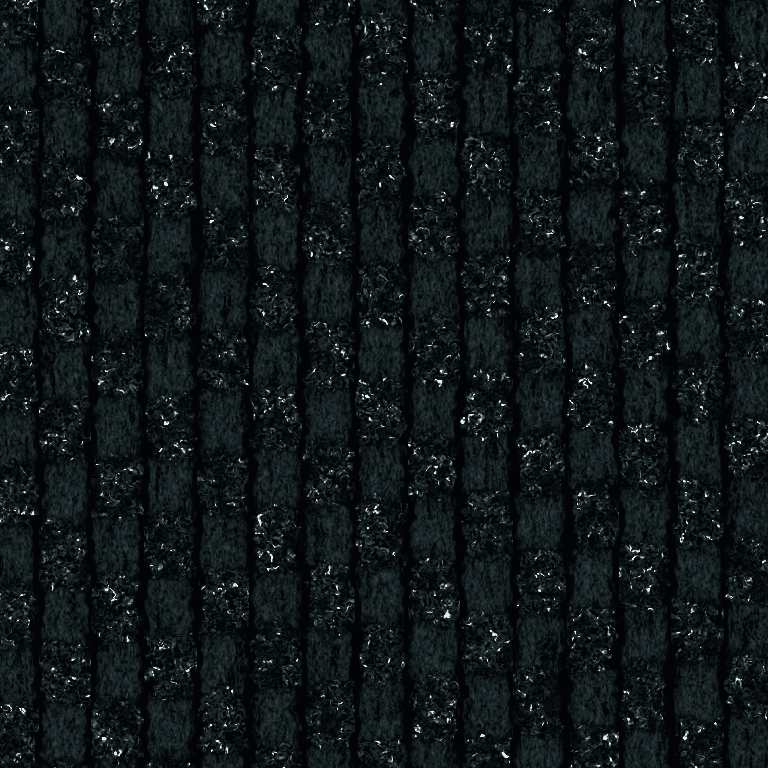
Reproduce this texture procedurally as a WebGL 2 fragment shader.

```glsl
#version 300 es
precision highp float;
// Dark woven cloth: columns of matte fibre blocks alternating with glittering looped yarn.
uniform vec2 u_resolution;
out vec4 outColor;

const float COLUMNS = 14.56;      // columns across the canvas
const float PERIOD = 2.283;       // vertical repeat, in column widths
const float DRIFT = 0.066;        // rise of the pattern per column
const vec2 MATTE_HALF = vec2(0.46, 0.70);
const vec2 GLITTER_HALF = vec2(0.44, 0.63);

const vec3 BLACK = vec3(0.004, 0.010, 0.016);
const vec3 TEAL = vec3(0.07, 0.11, 0.12);
const vec3 SLATE = vec3(0.14, 0.19, 0.20);
const vec3 GREY = vec3(0.27, 0.32, 0.34);
const vec3 SILVER = vec3(0.46, 0.50, 0.53);
const vec3 WHITE = vec3(0.88, 0.92, 0.94);

float hash(vec2 p) {
  vec3 q = fract(p.xyx * vec3(0.1031, 0.1030, 0.0973));
  q += dot(q, q.yzx + 33.33);
  return fract((q.x + q.y) * q.z);
}

float noise(vec2 p) {
  vec2 i = floor(p), f = fract(p);
  f = f * f * (3.0 - 2.0 * f);
  return mix(mix(hash(i), hash(i + vec2(1, 0)), f.x),
             mix(hash(i + vec2(0, 1)), hash(i + vec2(1, 1)), f.x), f.y);
}

vec2 wobble(vec2 p) {
  return vec2(noise(p), noise(p + 57.3)) - 0.5;
}

float roundedBox(vec2 p, vec2 halfSize, float radius) {
  vec2 d = abs(p) - halfSize + radius;
  return length(max(d, 0.0)) + min(max(d.x, d.y), 0.0) - radius;
}

float segment(vec2 p, vec2 along) {
  float t = clamp(dot(p, along) / dot(along, along), -1.0, 1.0);
  return length(p - along * t);
}

// Short strands scattered one per grid cell; most are dim, a few shine.
float strands(vec2 p, float width, float blur, float seed) {
  vec2 cell = floor(p);
  float light = 0.0;
  for (int y = -1; y <= 1; y++) {
    for (int x = -1; x <= 1; x++) {
      vec2 id = cell + vec2(x, y);
      vec2 key = id + seed;
      vec2 center = id + vec2(hash(key), hash(key + 19.7));
      float angle = 6.2832 * hash(key + 41.3);
      float reach = mix(0.1, 0.4, hash(key + 73.1));
      float d = segment(p - center, reach * vec2(cos(angle), sin(angle)));
      float chance = hash(key + 97.9);
      float shine = mix(0.28, 0.85, chance * chance) + 0.5 * smoothstep(0.85, 1.0, chance);
      light = max(light, shine * (1.0 - smoothstep(width - blur, width + blur, d)));
    }
  }
  return light;
}

// Fine vertical fibres, shaded darker toward the rim of the block.
float matteLight(vec2 p, vec2 local) {
  vec2 q = p + 0.08 * wobble(p * 5.0);
  float fibre = noise(q * vec2(19.0, 6.0)) - 0.5;
  float fuzz = noise(q * vec2(30.0, 13.0) + 31.0) - 0.5;
  float grain = noise(p * vec2(37.0, 29.0) + 7.0) - 0.5;
  float crease = smoothstep(0.65, 0.9, noise(q * vec2(8.0, 1.8) + 11.0));
  vec2 rim = abs(local) / MATTE_HALF;
  float rounding = 1.0 - 0.3 * pow(rim.y, 3.0) - 0.3 * pow(rim.x, 4.0);
  return (0.30 + 0.18 * fibre + 0.36 * fuzz + 0.34 * grain - 0.18 * crease) * rounding;
}

// Curled bright yarn, broken into specks, with dark hollows between the loops.
float glitterLight(vec2 p, float pixel) {
  vec2 q = p + 0.11 * wobble(p * 7.0) + 0.06 * wobble(p * 17.0);
  float loops = strands(q * 6.5, 0.17, 0.05 + 2.4 * pixel, 5.0);
  float threads = strands(q * 10.5, 0.21, 0.05 + 4.0 * pixel, 83.0);
  float hollow = smoothstep(0.25, 0.6, noise(p * 5.5 + 23.0));
  float speck = mix(0.15, 1.6, noise(p * 25.0)) * mix(0.75, 1.25, noise(p * 37.0));
  float dust = 0.32 * smoothstep(0.35, 0.9, noise(p * 27.0 + 61.0));
  return max(max(loops, 0.9 * threads) * speck, dust) * mix(0.4, 1.15, hollow);
}

vec3 yarnColor(float light) {
  vec3 c = mix(BLACK, TEAL, clamp(light * 4.0, 0.0, 1.0));
  c = mix(c, SLATE, clamp(light * 4.0 - 1.0, 0.0, 1.0));
  c = mix(c, GREY, clamp(light * 4.0 - 2.0, 0.0, 1.0));
  c = mix(c, SILVER, clamp(light * 4.0 - 3.0, 0.0, 1.0));
  return mix(c, WHITE, clamp(light * 4.0 - 4.0, 0.0, 1.0));
}

void main() {
  vec2 p = gl_FragCoord.xy / u_resolution * COLUMNS;
  float pixel = COLUMNS / min(u_resolution.x, u_resolution.y);

  // Find the column and the nearest glitter and matte blocks in it.
  float column = floor(p.x + 0.27);
  float x = p.x + 0.27 - column - 0.5;
  float shift = 0.5 * PERIOD * mod(column + 1.0, 2.0) - DRIFT * column + 1.43;
  float row = (COLUMNS - p.y - shift) / PERIOD;
  float id = floor(row + 0.5);
  vec2 glitter = vec2(x, (row - id) * PERIOD);
  vec2 matte = vec2(x, (fract(row) - 0.5) * PERIOD);
  glitter += 0.1 * (vec2(hash(vec2(column, id)), hash(vec2(id, column + 9.0))) - 0.5);

  // Ragged outlines, with the glitter yarn lying over the matte blocks.
  vec2 fray = 0.13 * wobble(p * 4.0) + 0.12 * wobble(p * vec2(17.0, 8.0));
  float matteEdge = roundedBox(matte + fray, MATTE_HALF, 0.25);
  float glitterEdge = roundedBox(glitter + 1.5 * fray, GLITTER_HALF, 0.25);
  float light = matteLight(p, matte) * (1.0 - smoothstep(-0.10, 0.0, matteEdge));
  light *= smoothstep(-0.04, 0.08, glitterEdge);
  float cover = 1.0 - smoothstep(-0.05, 0.03 + pixel, glitterEdge);
  light = max(light, glitterLight(p, pixel) * cover);
  outColor = vec4(yarnColor(light), 1.0);
}
```
